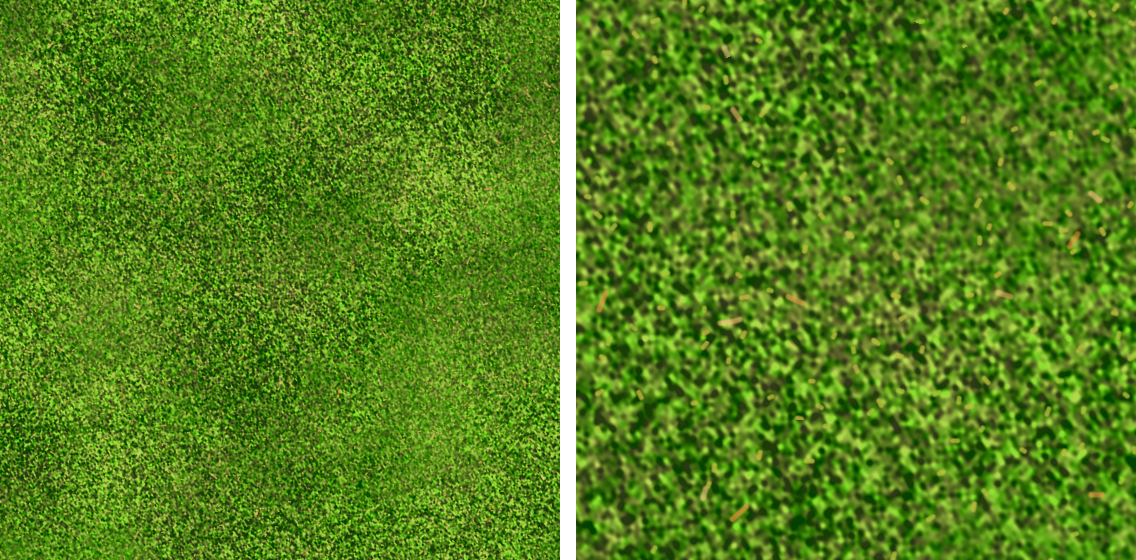
Left, the full canvas; right, a detail of the centre.
A three.js fragment shader for this texture:

```glsl
// Mown lawn: fine green blades in soft patches, sprinkled with yellow tips and dry straw
varying vec2 vUv;

float hash(vec2 p) {
  vec3 q = fract(p.xyx * 0.1031);
  q += dot(q, q.yzx + 33.33);
  return fract((q.x + q.y) * q.z);
}

mat2 turn(float a) {
  return mat2(cos(a), sin(a), -sin(a), cos(a));
}

// Smooth value noise, 0 to 1
float noise(vec2 p) {
  vec2 i = floor(p), f = fract(p);
  f = f * f * (3.0 - 2.0 * f);
  return mix(mix(hash(i), hash(i + vec2(1.0, 0.0)), f.x),
             mix(hash(i + vec2(0.0, 1.0)), hash(i + 1.0), f.x), f.y);
}

float fbm(vec2 p) {
  float sum = 0.0, weight = 0.5;
  for (int i = 0; i < 4; i++) {
    sum += weight * noise(p);
    p = turn(0.6) * p * 2.03 + 17.3;
    weight *= 0.55;
  }
  return sum / 1.01;
}

// Scattered short strokes, one per chosen cell; x is coverage, y a random tint
vec2 flecks(vec2 uv, float cells, float chance, float halfLength, float halfWidth) {
  vec2 p = turn(0.47) * uv * cells + 80.0;
  vec2 id = floor(p);
  vec2 jitter = vec2(hash(id + 3.1), hash(id + 7.7)) - 0.5;
  vec2 d = turn(6.283 * hash(id + 11.9)) * (fract(p) - 0.5 - jitter * 0.45) / cells;
  d.y += 18.0 * d.x * d.x * (hash(id + 23.0) - 0.5);
  d.x = max(abs(d.x) - halfLength * mix(0.4, 1.0, hash(id + 31.0)), 0.0);
  float ink = 1.0 - smoothstep(halfWidth * 0.4, halfWidth * 1.6, length(d));
  return vec2(ink * step(hash(id), chance), hash(id + 41.0));
}

void main() {
  vec2 uv = vUv;

  // Broad patches of light, roughness and dryness
  float light = fbm(uv * vec2(5.0, 6.0) + 4.0) - 0.5;
  float rough = fbm(uv * 5.0 + 41.0);
  float dry = fbm(uv * vec2(6.0, 8.0) + 73.0) - 0.5;

  // Blades: two crossing layers of slightly stretched grain
  float grain = noise(turn(0.7) * uv * vec2(300.0, 300.0) + 500.0)
              + noise(turn(-0.5) * uv * mat2(330.0, 0.0, 0.0, 210.0) + 700.0) - 1.0;
  float contrast = mix(0.75, 1.45, smoothstep(0.3, 0.7, rough));
  float tone = grain * contrast + light * 0.8;

  // Shadow, leaf and lit tip
  vec3 leaf = vec3(0.315, 0.49, 0.085);
  vec3 color = mix(vec3(0.10, 0.24, 0.02), leaf, clamp(1.0 + tone / 0.7, 0.0, 1.0));
  color = mix(color, vec3(0.62, 0.86, 0.24), clamp(tone / 0.85, 0.0, 1.0));

  // Hue drifts between fresh green and greyish olive
  float hue = noise(turn(0.25) * uv * 210.0 + 900.0) - 0.5;
  color += (hue + dry * 0.5) * vec3(0.22, -0.04, 0.18);

  // Small yellow tips, denser where the lawn is light
  vec2 tips = flecks(uv, 100.0, 0.15 + light * 0.5, 0.0018, 0.0014);
  vec3 tipColor = mix(vec3(0.66, 0.78, 0.22), vec3(0.80, 0.72, 0.26), tips.y);
  color = mix(color, tipColor, tips.x * 0.8);

  // Longer dry straw in ochre and pale tan
  vec2 straw = flecks(uv + 0.37, 38.0, 0.07 + dry * 0.15, 0.0065, 0.0016);
  vec3 strawColor = mix(vec3(0.80, 0.56, 0.18), vec3(0.80, 0.72, 0.46), straw.y);
  color = mix(color, strawColor + grain * 0.15, straw.x * 0.85);

  gl_FragColor = vec4(clamp(color, 0.0, 1.0), 1.0);
}
```
